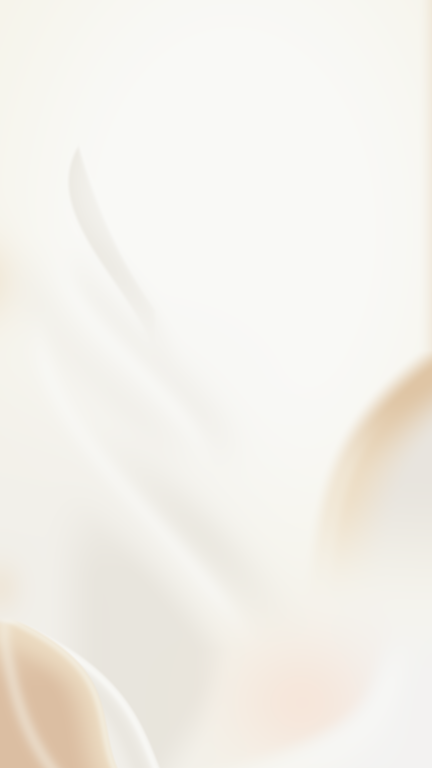
Give the GLSL for this background, as a Shadertoy shader.

```glsl
const float ASPECT = 16.0 / 9.0;
const vec3 WHITE = vec3(0.976, 0.976, 0.966);
const vec3 CREAM = vec3(0.962, 0.955, 0.916);
const vec3 IVORY = vec3(0.945, 0.937, 0.916);
const vec3 MIST  = vec3(0.952, 0.950, 0.946);
const vec3 SHADE = vec3(0.895, 0.880, 0.845);
const vec3 STONE = vec3(0.905, 0.890, 0.865);
const vec3 GOLD  = vec3(0.865, 0.755, 0.620);
const vec3 HONEY = vec3(0.925, 0.860, 0.760);
const vec3 CLAY  = vec3(0.860, 0.745, 0.635);
const vec3 BLUSH = vec3(0.965, 0.895, 0.845);
const float CRISP = 0.004;
const float SOFT = 0.03;

// Signed distance to a cubic through four evenly spaced heights
float edge(vec2 p, float top, float bottom, vec4 x) {
    float t = 3.0 * clamp((top - p.y) / (top - bottom), 0.0, 1.0);
    float d1 = x.y - x.x;
    float d2 = x.z - 2.0 * x.y + x.x;
    float d3 = x.w - 3.0 * x.z + 3.0 * x.y - x.x;
    float curve = x.x + t * (d1 + (t - 1.0) * (d2 / 2.0 + (t - 2.0) * d3 / 6.0));
    float slope = d1 + (t - 0.5) * d2 + (3.0 * t * t - 6.0 * t + 2.0) * d3 / 6.0;
    slope *= 3.0 / (ASPECT * (top - bottom));
    return (p.x - curve) * inversesqrt(1.0 + slope * slope);
}

float bell(float d, float width) {
    return exp(-d * d / (width * width));
}

float glow(vec2 p, vec2 center, vec2 radius) {
    vec2 q = (p - center) / radius;
    return exp(-dot(q, q));
}

// Smooth step that falls from one to zero
float fall(float a, float b, float x) {
    return 1.0 - smoothstep(a, b, x);
}

float band(float low, float high, float blur, float y) {
    return smoothstep(low - blur, low + blur, y) * fall(high - blur, high + blur, y);
}

vec3 backdrop(vec2 p) {
    float corner = smoothstep(0.25, 0.75, length((p - vec2(0.54, 0.70)) * vec2(1.0, 1.25)));
    vec3 col = mix(WHITE, CREAM, corner);
    col = mix(col, IVORY, fall(0.20, 0.68, p.y) * fall(0.20, 0.80, p.x));
    col = mix(col, MIST, fall(0.08, 0.34, p.y) * smoothstep(0.50, 0.90, p.x));
    col = mix(col, HONEY, 0.50 * glow(p, vec2(-0.03, 0.635), vec2(0.07, 0.055)));
    return mix(col, HONEY, 0.40 * glow(p, vec2(0.0, 0.235), vec2(0.05, 0.035)));
}

vec3 folds(vec3 col, vec2 p) {
    // Slender leaf
    float leftSide = edge(p, 0.811, 0.531, vec4(0.181, 0.174, 0.273, 0.363));
    float rightSide = edge(p, 0.811, 0.596, vec4(0.183, 0.225, 0.282, 0.359));
    float span = band(0.545, 0.811, 0.006, p.y) * smoothstep(0.53, 0.68, p.y);
    float leaf = smoothstep(-CRISP, 2.0 * CRISP, leftSide) * fall(-CRISP, CRISP, rightSide);
    col = mix(col, SHADE, 0.62 * leaf * span * exp(-max(leftSide, 0.0) / 0.09));
    col = mix(col, WHITE, 0.5 * span * bell(rightSide, 0.006));
    col = mix(col, SHADE, 0.22 * band(0.56, 0.68, 0.05, p.y) * bell(leftSide - 0.025, 0.025));
    col = mix(col, WHITE, 0.6 * band(0.55, 0.74, 0.03, p.y) * bell(leftSide + 0.012, 0.012));

    // Upper ridge
    float upper = edge(p, 0.688, 0.388, vec4(0.150, 0.204, 0.370, 0.477));
    float upperSpan = band(0.42, 0.65, 0.05, p.y);
    col = mix(col, SHADE, 0.25 * upperSpan * bell(upper - 0.045, 0.045));
    col = mix(col, SHADE, 0.22 * upperSpan * bell(upper + 0.075, 0.05));
    col = mix(col, WHITE, 0.60 * upperSpan * bell(upper, 0.022));

    // Main ridge and the hollow below it
    float ridge = edge(p, 0.622, 0.154, vec4(0.104, 0.153, 0.370, 0.583));
    col = mix(col, SHADE, 0.55 * band(0.22, 0.38, 0.08, p.y) * bell(ridge - 0.065, 0.055));
    float hollow = fall(-0.12, -0.025, ridge) * smoothstep(0.10, 0.24, p.x);
    hollow *= fall(0.24, 0.39, p.y) * fall(-0.07, 0.05, p.x - 0.40 - 1.15 * p.y);
    col = mix(col, SHADE, 0.72 * hollow);
    return mix(col, WHITE, 0.60 * band(0.19, 0.56, 0.05, p.y) * bell(ridge, 0.025));
}

vec3 rightPetals(vec3 col, vec2 p) {
    // Blush cup with a pale rim
    float rim = edge(p, 0.167, 0.0, vec4(0.898, 0.866, 0.787, 0.544));
    float blush = glow(p, vec2(0.70, 0.085), vec2(0.17, 0.085)) * fall(-SOFT, SOFT, rim);
    col = mix(col, BLUSH, 0.85 * blush);
    col = mix(col, WHITE, 0.55 * fall(0.10, 0.19, p.y) * bell(rim - 0.035, 0.035));

    // Golden petal
    float d = edge(p, 0.544, 0.232, vec4(1.0, 0.815, 0.741, 0.713));
    float body = smoothstep(-0.02, 0.04, d) * smoothstep(0.20, 0.38, p.y);
    vec3 tone = mix(HONEY, GOLD, smoothstep(0.36, 0.50, p.y));
    tone = mix(tone, STONE, smoothstep(0.05, 0.18, d));
    tone = mix(tone, CREAM, 0.35 * bell(d - 0.035, 0.018) * fall(0.38, 0.48, p.y));
    return mix(col, tone, 0.92 * body);
}

vec3 cornerPetal(vec3 col, vec2 p) {
    float outer = edge(p, 0.193, 0.0, vec4(0.042, 0.225, 0.319, 0.370));
    float inner = edge(p, 0.193, 0.0, vec4(0.035, 0.194, 0.243, 0.271));
    float vein = edge(p, 0.167, 0.0, vec4(0.010, 0.030, 0.062, 0.118));
    float top = fall(0.184, 0.198, p.y);

    vec3 sheath = mix(IVORY, SHADE, 0.55 * bell(outer + 0.045, 0.025));
    sheath = mix(sheath, WHITE, 0.8 * bell(outer + 0.010, 0.009));
    col = mix(col, sheath, top * fall(-CRISP, CRISP, outer));

    vec3 flesh = mix(CLAY, HONEY, smoothstep(-0.10, 0.0, inner));
    flesh = mix(flesh, HONEY, 0.7 * smoothstep(0.10, 0.19, p.y));
    flesh = mix(flesh, CREAM, 0.45 * bell(vein, 0.018));
    flesh = mix(flesh, CREAM, 0.60 * bell(inner + 0.006, 0.010));
    return mix(col, flesh, top * fall(-CRISP, CRISP, inner));
}

void mainImage(out vec4 fragColor, in vec2 fragCoord) {
    vec2 p = fragCoord / iResolution.xy;
    vec3 col = folds(backdrop(p), p);
    col = rightPetals(col, p);
    fragColor = vec4(cornerPetal(col, p), 1.0);
}
```
